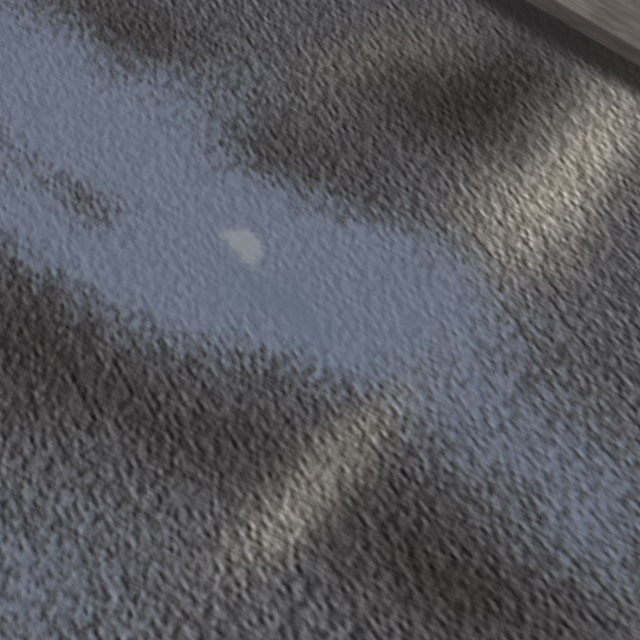
Reproduce this texture procedurally as a WebGL 2 fragment shader.

```glsl
#version 300 es
precision highp float;
// Rough asphalt with a shallow blue wet sheen, soft shadows, sun patches and a kerb corner.
uniform vec2 u_resolution;
out vec4 fragColor;

float hash(vec2 p) {
  vec3 q = fract(vec3(p.xyx) * 0.1031);
  q += dot(q, q.yzx + 33.33);
  return fract((q.x + q.y) * q.z);
}

float noise(vec2 p) {
  vec2 i = floor(p), f = fract(p);
  f = f * f * (3.0 - 2.0 * f);
  float low = mix(hash(i), hash(i + vec2(1, 0)), f.x);
  float high = mix(hash(i + vec2(0, 1)), hash(i + vec2(1, 1)), f.x);
  return mix(low, high, f.y);
}

float fbm(vec2 p) {
  float sum = 0.0, amp = 0.5;
  for (int i = 0; i < 4; i++) {
    sum += amp * noise(p);
    p = mat2(1.6, 1.2, -1.2, 1.6) * p + 17.0;
    amp *= 0.5;
  }
  return sum;
}

// Soft rotated ellipse, 1 at its centre
float blob(vec2 p, vec2 centre, vec2 radius, float angle) {
  float c = cos(angle), s = sin(angle);
  vec2 d = p - centre;
  vec2 q = vec2(c * d.x + s * d.y, c * d.y - s * d.x) / radius;
  return exp(-dot(q, q));
}

// Ground coordinates: grains shrink with distance and lean to one side
vec2 grainSpace(vec2 uv) {
  vec2 ground = vec2((uv.x - 0.5) * (1.0 + 0.6 * uv.y), uv.y + 0.3 * uv.y * uv.y);
  return vec2(dot(ground, vec2(0.82, 0.57)) * 125.0, dot(ground, vec2(0.57, -0.82)) * 68.0) + 200.0;
}

float grainHeight(vec2 q) {
  return 0.68 * noise(q) + 0.32 * noise(q * 1.9 + 31.0);
}

float wetCover(vec2 p) {
  float cover = 1.15 * blob(p, vec2(0.52, 0.57), vec2(0.29, 0.12), -0.35);
  cover += 1.0 * blob(p, vec2(0.10, 0.83), vec2(0.32, 0.12), -0.65);
  cover += 0.75 * blob(p, vec2(0.27, 0.57), vec2(0.20, 0.12), -0.3);
  cover += 0.55 * blob(p, vec2(0.02, 0.66), vec2(0.14, 0.08), -0.4);
  cover += 0.35 * blob(p, vec2(0.36, 0.87), vec2(0.14, 0.08), 0.5);
  cover += 0.52 * blob(p, vec2(0.03, 0.10), vec2(0.34, 0.22), -0.4);
  cover += 0.50 * blob(p, vec2(0.80, 0.30), vec2(0.26, 0.13), -0.5);
  cover += 0.30 * blob(p, vec2(0.95, 0.14), vec2(0.16, 0.14), 0.0);
  return cover - 0.75 * blob(p, vec2(0.17, 0.68), vec2(0.11, 0.05), -0.6);
}

float shadowCover(vec2 p) {
  float shade = 0.95 * blob(p, vec2(0.73, 0.855), vec2(0.19, 0.09), -0.15);
  shade += 0.85 * blob(p, vec2(0.70, 0.10), vec2(0.23, 0.10), -0.5);
  shade += 0.60 * blob(p, vec2(0.04, 0.46), vec2(0.16, 0.13), -0.6);
  shade += 0.60 * blob(p, vec2(0.30, 0.34), vec2(0.24, 0.08), -0.35);
  shade += 0.55 * blob(p, vec2(0.20, 0.95), vec2(0.13, 0.06), -0.3);
  return shade + 0.4 * blob(p, vec2(0.45, 0.76), vec2(0.16, 0.06), -0.3);
}

float sunCover(vec2 p) {
  float sun = 0.95 * blob(p, vec2(0.93, 0.78), vec2(0.16, 0.075), 0.85);
  sun += 0.55 * blob(p, vec2(0.82, 0.65), vec2(0.13, 0.09), 0.8);
  sun += 0.55 * blob(p, vec2(0.53, 0.28), vec2(0.23, 0.05), 0.78);
  sun += 0.30 * blob(p, vec2(0.44, 0.20), vec2(0.09, 0.05), 0.7);
  return sun + 0.28 * blob(p, vec2(0.60, 0.92), vec2(0.14, 0.05), 0.3);
}

// Kerb in the far corner with the dark gutter beside it
vec3 addKerb(vec3 ground, vec2 uv, float px) {
  float d = dot(uv - vec2(0.82, 1.0), vec2(0.50, 0.866));
  ground = mix(ground, vec3(0.15, 0.14, 0.14), 0.85 * smoothstep(-0.055, -0.025, d));
  float streaks = fbm(vec2(dot(uv, vec2(0.866, -0.5)) * 18.0, d * 130.0));
  vec3 face = vec3(0.27, 0.25, 0.24) + 0.10 * (streaks - 0.5);
  vec3 top = vec3(0.41, 0.38, 0.37) + 0.24 * (streaks - 0.5);
  vec3 kerb = mix(face, top, smoothstep(0.020, 0.026, d));
  return mix(ground, kerb, smoothstep(-px, px, d));
}

void main() {
  vec2 uv = gl_FragCoord.xy / u_resolution;
  float px = 1.0 / min(u_resolution.x, u_resolution.y);

  // Raised grains lit from the side
  vec2 q = grainSpace(uv);
  float height = grainHeight(q) - 0.5;
  float relief = grainHeight(q + vec2(0.45, 0.15)) - grainHeight(q - vec2(0.45, 0.15));

  // Ragged, drifting outlines for the large patches
  vec2 drift = vec2(fbm(uv * 7.0 + 3.0), fbm(uv * 7.0 + 41.0)) - 0.47;
  vec2 p = uv + 0.10 * drift;
  float shade = clamp(shadowCover(p), 0.0, 1.0);
  float sun = clamp(sunCover(uv + 0.06 * drift), 0.0, 1.0);
  float wet = smoothstep(0.12, 0.88, wetCover(p) - 0.3 * shade + 0.45 * height);
  float flatWater = blob(uv + 0.15 * drift, vec2(0.44, 0.53), vec2(0.07, 0.035), -0.4);

  // Stone, shadow, sunlight and reflected sky
  vec3 color = mix(vec3(0.325, 0.32, 0.33), vec3(0.20, 0.19, 0.185), shade);
  color = mix(color, vec3(0.60, 0.575, 0.53), 0.85 * sun);
  color = mix(color, vec3(0.425, 0.46, 0.53), 0.92 * wet * (1.0 - 0.5 * sun));
  color = mix(color, vec3(0.38, 0.42, 0.49), 0.6 * flatWater);

  float contrast = mix(0.24, 0.10, wet) * (1.0 - 0.4 * shade) * (1.0 + 0.6 * sun);
  contrast *= (1.0 - 0.8 * flatWater) * mix(1.15, 0.85, uv.y);
  color += contrast * (relief + 0.55 * height);

  // Pale torn glint on the water
  float torn = 0.5 * (fbm(vec2(uv.x * 22.0, uv.y * 90.0)) - 0.47);
  float glint = blob(uv + 0.1 * drift, vec2(0.375, 0.62), vec2(0.045, 0.024), -0.7);
  color = mix(color, vec3(0.56, 0.58, 0.59), 0.75 * smoothstep(0.35, 0.75, glint + torn));

  fragColor = vec4(clamp(addKerb(color, uv, px), 0.0, 1.0), 1.0);
}
```
